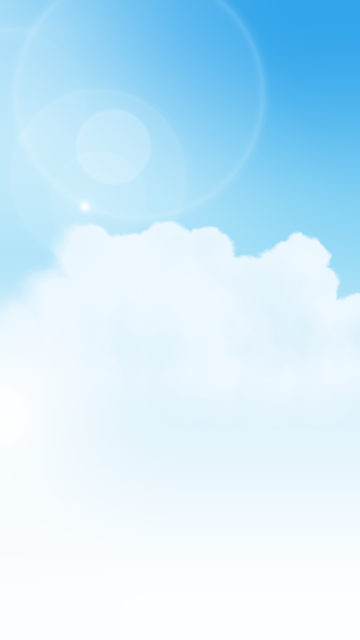
Reproduce this background procedurally as a Shadertoy shader.

```glsl
float hash(vec2 p) {
    return fract(sin(dot(p, vec2(127.1, 311.7))) * 43758.5453);
}

float noise(vec2 p) {
    vec2 i = floor(p), f = fract(p);
    f = f * f * (3.0 - 2.0 * f);
    return mix(mix(hash(i), hash(i + vec2(1, 0)), f.x),
               mix(hash(i + vec2(0, 1)), hash(i + vec2(1, 1)), f.x), f.y);
}

float fbm(vec2 p) {
    float sum = 0.0, amp = 0.5;
    for (int i = 0; i < 5; i++) {
        sum += amp * noise(p);
        p = mat2(1.6, 1.2, -1.2, 1.6) * p;
        amp *= 0.5;
    }
    return sum;
}

// Cloud crests: centre and radius; each one extends downwards
const vec3 crests[11] = vec3[](
    vec3(0.243, 1.072, 0.083), vec3(0.347, 1.045, 0.088), vec3(0.456, 1.074, 0.093),
    vec3(0.567, 1.065, 0.084), vec3(0.678, 0.977, 0.088), vec3(0.764, 1.010, 0.074),
    vec3(0.833, 1.056, 0.077), vec3(0.891, 1.000, 0.054), vec3(0.990, 0.861, 0.102),
    vec3(0.157, 0.956, 0.079), vec3(0.050, 0.856, 0.079));

// Soft bright masses inside the cloud
const vec3 puffs[8] = vec3[](
    vec3(0.33, 1.01, 0.17), vec3(0.54, 0.95, 0.15), vec3(0.60, 0.77, 0.12),
    vec3(0.79, 0.68, 0.09), vec3(0.95, 0.74, 0.08), vec3(0.93, 0.92, 0.09),
    vec3(0.12, 0.85, 0.18), vec3(0.83, 1.05, 0.08));

vec3 skyColor(vec2 p, float h) {
    vec3 sky = mix(vec3(0.99, 0.995, 1.0), vec3(0.87, 0.95, 0.985), smoothstep(0.05, 0.4, h));
    sky = mix(sky, vec3(0.55, 0.84, 0.96), smoothstep(0.38, 0.66, h));
    sky = mix(sky, vec3(0.20, 0.65, 0.92), smoothstep(0.6, 0.98, h));

    // Diagonal haze above, white mist at the lower left
    float slant = p.x + h - 0.8 + 0.12 * (fbm(vec2(p.x * 3.0 + p.y * 1.5, p.y)) - 0.5);
    float haze = 0.85 * (1.0 - smoothstep(0.0, 1.0, slant)) * smoothstep(0.45, 0.7, h);
    sky = mix(sky, vec3(0.78, 0.925, 0.985), haze);
    float mist = (1.0 - smoothstep(0.0, 0.5, p.x)) * (1.0 - smoothstep(0.42, 0.62, h));
    return mix(sky, vec3(0.98, 0.99, 1.0), 0.7 * mist);
}

// Translucent disc with a thin bright rim
float flare(vec2 p, vec2 centre, float radius, float fill, float rim) {
    float d = length(p - centre) - radius;
    float inside = 1.0 - smoothstep(-0.006, 0.006, d);
    return fill * inside + rim * exp(-pow(d / 0.014, 2.0));
}

void mainImage(out vec4 fragColor, in vec2 fragCoord) {
    vec2 p = fragCoord / iResolution.x;
    float h = fragCoord.y / iResolution.y;
    vec3 color = skyColor(p, h);

    // Lens flares
    float light = flare(p, vec2(0.387, 1.516), 0.347, 0.10, 0.11);
    light += flare(p, vec2(0.273, 1.287), 0.245, 0.10, 0.03);
    light += flare(p, vec2(0.315, 1.370), 0.104, 0.20, 0.02);
    light += flare(p, vec2(0.273, 1.227), 0.132, 0.07, 0.01);
    light += flare(p, vec2(0.020, 1.480), 0.220, 0.04, 0.02);
    light += 0.18 * exp(-length((p - vec2(0.07, 1.40)) * vec2(6.0, 9.0)));
    light += 0.15 * exp(-length((p - vec2(0.04, 1.695)) * vec2(9.0, 60.0)));
    color = mix(color, vec3(0.93, 0.98, 1.0), min(light, 1.0));

    // Cloud silhouette with a billowed edge
    vec2 warp = vec2(fbm(p * 16.0), fbm(p * 16.0 + 37.0)) - 0.5;
    vec2 q = p + 0.055 * warp;
    float d = 1.0;
    for (int i = 0; i < 11; i++) {
        vec2 v = q - crests[i].xy;
        d = min(d, length(vec2(v.x, max(v.y, 0.0))) - crests[i].z);
    }
    float softness = mix(0.05, 0.007, smoothstep(0.1, 0.28, p.x));
    float mask = 1.0 - smoothstep(-softness, softness, d);

    // Bright masses and a lit crest over a pale body
    float body = 0.0;
    vec2 s = p + 0.12 * warp;
    for (int i = 0; i < 8; i++) {
        vec2 v = (s - puffs[i].xy) / puffs[i].z;
        body += exp(-1.3 * dot(v, v));
    }
    body = body * (0.65 + 0.6 * fbm(p * 9.0 + 5.0)) + 0.65 * exp(min(d, 0.0) * 14.0);
    body = 1.0 - exp(-1.5 * body);
    vec3 shade = mix(color, vec3(0.84, 0.94, 0.985), smoothstep(0.72, 0.92, p.y));
    vec3 cloud = mix(shade, vec3(0.955, 0.98, 1.0), 0.92 * body);
    color = mix(color, cloud, mask * smoothstep(0.56, 0.74, p.y));

    // Glow on the left edge and a small spark
    float edge = length(p - vec2(0.0, 0.62));
    float glow = 0.55 * exp(-pow(edge / 0.17, 2.0));
    glow += 0.35 * (1.0 - smoothstep(0.06, 0.10, edge));
    float spark = length(p - vec2(0.236, 1.204));
    glow += 0.8 * exp(-pow(spark / 0.012, 2.0)) + 0.3 * exp(-spark / 0.025);
    color = mix(color, vec3(1.0), min(glow, 1.0));

    fragColor = vec4(color, 1.0);
}
```
